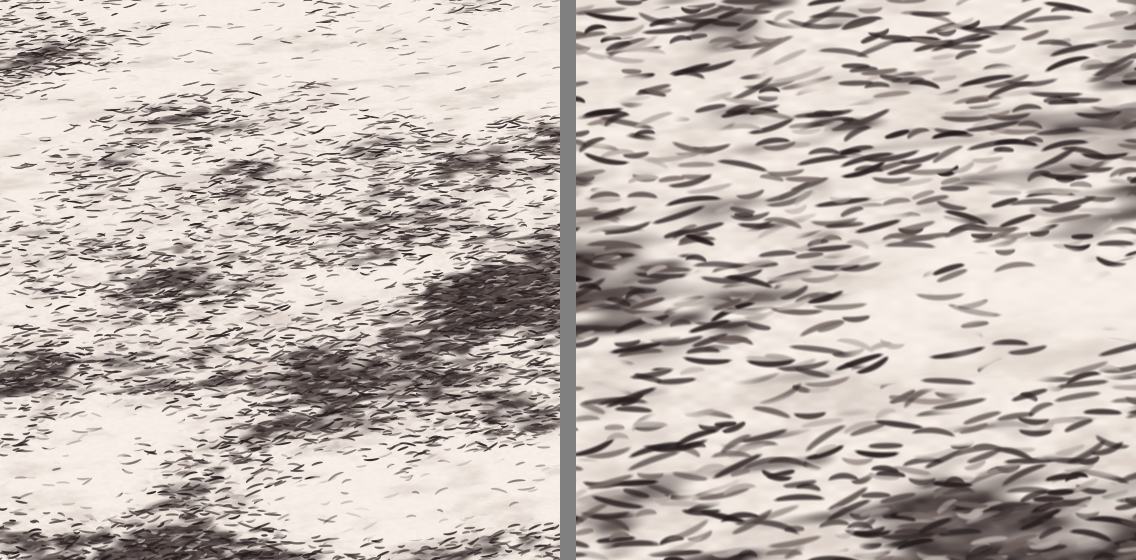
Left, the full canvas; right, a detail of the centre.
Give the GLSL for this texture, as a WebGL 1 fragment shader.

```glsl
precision highp float;
uniform vec2 u_resolution;

const vec3 SAND_LIGHT = vec3(0.975, 0.945, 0.915);
const vec3 SAND_SHADE = vec3(0.87, 0.825, 0.795);
const vec3 WEED_DARK = vec3(0.13, 0.095, 0.10);
const vec3 WEED_BROWN = vec3(0.50, 0.44, 0.42);
const vec3 WEED_PALE = vec3(0.80, 0.75, 0.73);
const vec2 CELL = vec2(0.050, 0.016);   // spacing of strands in one layer
const float HALF_LENGTH = 0.018;
const float HALF_WIDTH = 0.0021;
const float SOFTNESS = 0.0014;
const float SLOPE = 0.20;               // drift lines rise to the right
const float SCATTER = 0.11;             // weed cover on open sand
const float PATCHINESS = 2.1;
const float PERSPECTIVE = 0.30;
const int LAYERS = 10;

float hash(vec2 p) {
  return fract(sin(dot(p, vec2(127.1, 311.7))) * 43758.5453);
}

float noise(vec2 p) {
  vec2 i = floor(p);
  vec2 f = fract(p);
  f = f * f * (3.0 - 2.0 * f);
  return mix(mix(hash(i), hash(i + vec2(1.0, 0.0)), f.x),
             mix(hash(i + vec2(0.0, 1.0)), hash(i + vec2(1.0, 1.0)), f.x), f.y);
}

float fbm(vec2 p) {
  float sum = 0.0;
  float amplitude = 0.5;
  for (int i = 0; i < 5; i++) {
    sum += amplitude * noise(p);
    p = p * 2.03 + vec2(17.3, 9.1);
    amplitude *= 0.52;
  }
  return sum;
}

mat2 rotation(float angle) {
  float c = cos(angle);
  float s = sin(angle);
  return mat2(c, -s, s, c);
}

// Amount of weed: a broad bank, a bottom fringe and wind-blown patches
float weedCover(vec2 p) {
  float offset = (p.y - 0.36 - 0.13 * (p.x - 0.6)) / 0.135;
  float bank = exp(-offset * offset) * mix(0.45, 1.0, smoothstep(0.1, 0.6, p.x));
  float fringe = 1.0 - smoothstep(0.0, 0.10, p.y);
  vec2 drift = vec2(p.x, p.y - SLOPE * p.x);
  drift.y += 0.05 * (noise(p * 6.0) - 0.5);
  float patches = fbm(drift * vec2(3.6, 8.5) + vec2(4.7, 2.3)) - 0.5;
  return SCATTER + 0.62 * bank + 0.50 * fringe + PATCHINESS * patches;
}

// Opacity of a tapered, bent strand lying along x
float strand(vec2 d, float halfLength, float bend) {
  float t = d.x / halfLength;
  d.y += bend * (t * t - 0.4);
  float width = HALF_WIDTH * sqrt(max(1.0 - t * t, 0.0));
  float edge = smoothstep(width - SOFTNESS, width + SOFTNESS, abs(d.y));
  return (1.0 - edge) * (1.0 - smoothstep(0.75, 1.05, abs(t)));
}

void main() {
  vec2 p = gl_FragCoord.xy / u_resolution.y;
  float cover = weedCover(p);
  vec2 ground = vec2(p.x, p.y + PERSPECTIVE * p.y * p.y);
  vec2 grain = rotation(0.14) * ground;

  // Sand with soft ripples
  float ripple = fbm(grain * vec2(14.0, 38.0));
  float speckle = noise(ground * vec2(130.0, 210.0));
  float shade = smoothstep(0.45, 0.85, ripple) * 0.7 + 0.16 * speckle;
  shade += 0.5 * smoothstep(0.0, 0.5, cover) * speckle;
  vec3 color = mix(SAND_LIGHT, SAND_SHADE, clamp(shade, 0.0, 1.0));

  // Shadowed matting inside thick clumps
  float fibre = noise(grain * vec2(32.0, 95.0)) - 0.5;
  float matting = smoothstep(0.42, 0.85, cover + 0.55 * fibre);
  color = mix(color, mix(WEED_DARK, WEED_BROWN, 0.55 * speckle), 0.88 * matting);

  // Overlapping layers of loose strands
  float density = clamp(cover + 0.25 * fibre * smoothstep(0.0, 0.3, cover), 0.02, 1.0);
  for (int layer = 0; layer < LAYERS; layer++) {
    float id = float(layer);
    vec2 q = rotation(0.14 + 0.25 * sin(id * 2.4)) * ground + vec2(0.37, 0.23) * id;
    vec2 home = floor(q / CELL);
    for (int y = -1; y <= 1; y++) {
      for (int x = -1; x <= 1; x++) {
        vec2 cell = home + vec2(float(x), float(y));
        vec2 seed = cell + id * 13.7;
        float a = hash(seed);
        float b = hash(seed + 51.3);
        float c = hash(seed + 97.9);
        vec2 d = rotation(0.7 * (c - 0.5)) * (q - (cell + vec2(a, b)) * CELL);
        float size = HALF_LENGTH * mix(0.35, 1.0, fract(c * 7.31));
        float chance = fract(a * 9.17 + b * 5.3);
        float present = smoothstep(chance - 0.05, chance + 0.05, density);
        float tone = fract(b * 11.9);
        vec3 tint = mix(WEED_DARK, WEED_BROWN, tone * tone);
        tint = mix(tint, WEED_PALE, step(0.84, fract(c * 13.1)) * 0.85);
        float alpha = strand(d, size, 0.007 * (a - 0.5)) * present;
        color = mix(color, tint, alpha * mix(0.60, 0.95, fract(a * 17.3)));
      }
    }
  }
  gl_FragColor = vec4(color, 1.0);
}
```
